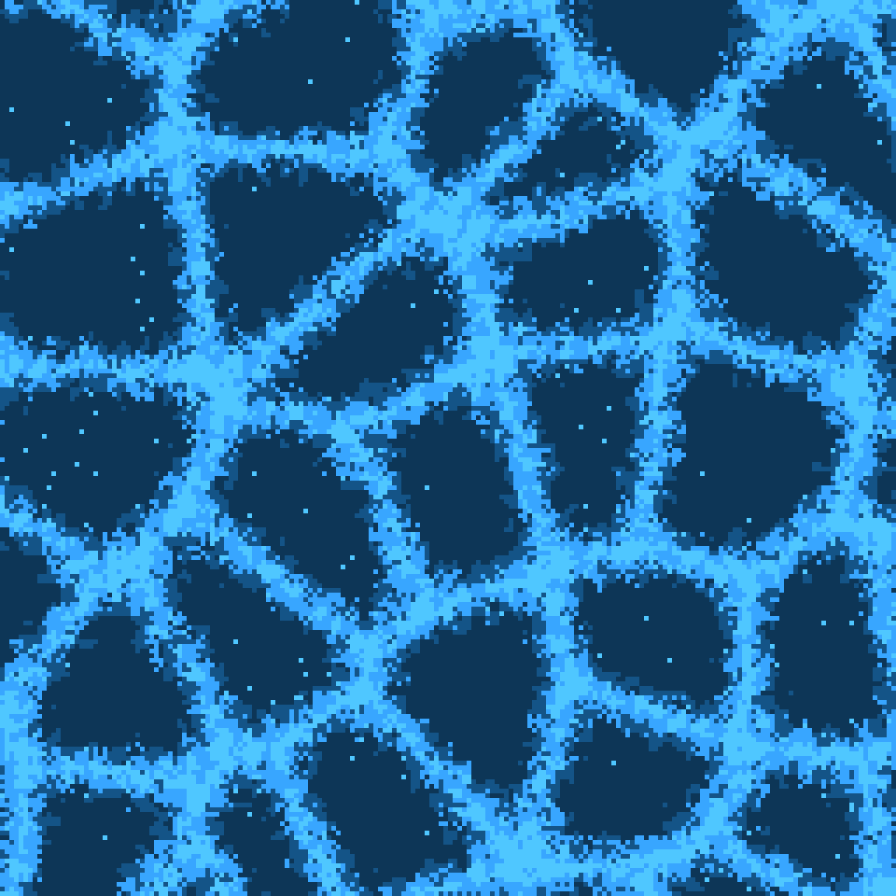
A WebGL 2 fragment shader for this texture:

```glsl
#version 300 es
precision highp float;
// Pixelated network of glowing blue cell walls around dark, sparsely speckled cells.

uniform vec2 u_resolution;
out vec4 fragColor;

const float BLOCKS = 192.0;  // mosaic blocks across the canvas
const float CELLS = 5.2;     // cells across the canvas
const float ROUNDING = 14.0; // higher gives sharper cell corners

const vec3 DEEP = vec3(0.05, 0.21, 0.34);
const vec3 SHADE = vec3(0.08, 0.33, 0.53);
const vec3 BLUE = vec3(0.22, 0.65, 1.00);
const vec3 LIGHT = vec3(0.31, 0.78, 1.00);

// Two random values in 0..1 for an integer lattice point
vec2 hash2(vec2 p, uint seed) {
    uvec2 v = uvec2(ivec2(p)) * 1664525u + 1013904223u + seed * 747796405u;
    v.x += v.y * 1664525u;
    v.y += v.x * 1664525u;
    v ^= v >> 16u;
    v.x += v.y * 1664525u;
    v.y += v.x * 1664525u;
    v ^= v >> 16u;
    return vec2(v >> 8u) / 16777216.0;
}

float gradientDot(vec2 corner, vec2 offset, uint seed) {
    float angle = 6.28318 * hash2(corner, seed).x;
    return dot(vec2(cos(angle), sin(angle)), offset);
}

float gradientNoise(vec2 p, uint seed) {
    vec2 i = floor(p), f = p - i, e = vec2(1.0, 0.0);
    vec2 w = f * f * f * (f * (f * 6.0 - 15.0) + 10.0);
    float low = mix(gradientDot(i, f, seed), gradientDot(i + e, f - e, seed), w.x);
    float high = mix(gradientDot(i + e.yx, f - e.yx, seed),
                     gradientDot(i + 1.0, f - 1.0, seed), w.x);
    return mix(low, high, w.y);
}

vec2 cellSite(vec2 cell) {
    return cell + 0.5 + 0.84 * (hash2(cell, 11u) - 0.5);
}

// Rounded distance to the nearest wall in x, lattice index of the cell in yz
vec3 cellWalls(vec2 p) {
    vec2 home = floor(p), nearest = home;
    float best = 1e5;
    for (int k = 0; k < 9; k++) {
        vec2 cell = home + vec2(k % 3 - 1, k / 3 - 1);
        vec2 toSite = cellSite(cell) - p;
        float d = dot(toSite, toSite);
        if (d < best) { best = d; nearest = cell; }
    }
    vec2 site = cellSite(nearest);
    float sum = 0.0;
    for (int k = 0; k < 25; k++) {
        vec2 step2 = vec2(k % 5 - 2, k / 5 - 2);
        if (k == 12) continue;
        vec2 other = cellSite(nearest + step2);
        float d = dot(0.5 * (site + other) - p, normalize(other - site));
        sum += exp(-ROUNDING * d);
    }
    return vec3(-log(sum) / ROUNDING, nearest);
}

vec3 blockColor(vec2 block) {
    vec2 p = (block + 0.5) / BLOCKS * CELLS;
    p += 0.07 * vec2(gradientNoise(p * 2.5, 1u), gradientNoise(p * 2.5, 2u));
    vec3 walls = cellWalls(p);
    vec2 grain = hash2(block, 3u), grain2 = hash2(block, 4u);

    // Frayed limits: clumps a few blocks wide plus single-block grain
    float shadeLimit = 0.127 + 0.18 * gradientNoise(block * 0.29, 5u)
                     + 0.03 * (grain2.x - 0.5);
    float blueLimit = 0.074 + 0.14 * gradientNoise(block * 0.23, 6u)
                    + 0.09 * (grain.x + grain.y - 1.0);
    float lightLimit = 0.012 + 0.15 * gradientNoise(block * 0.31, 7u)
                     + 0.09 * (grain2.y - 0.5);

    // Sparse specks, denser in some cells than in others
    float speckShare = 0.011 * hash2(walls.yz, 8u).x;
    bool speck = hash2(block, 9u).x < speckShare;

    vec3 color = walls.x < shadeLimit ? SHADE : DEEP;
    if (walls.x < blueLimit) color = BLUE;
    if (walls.x < lightLimit || speck) color = LIGHT;
    return color;
}

void main() {
    float side = min(u_resolution.x, u_resolution.y);
    vec2 p = gl_FragCoord.xy / side * BLOCKS - 0.5;
    vec2 block = floor(p), e = vec2(1.0, 0.0);

    // Blend neighbouring blocks across one screen pixel
    vec2 w = clamp((p - block - 0.5) * side / BLOCKS + 0.5, 0.0, 1.0);
    vec3 low = mix(blockColor(block), blockColor(block + e), w.x);
    vec3 high = mix(blockColor(block + e.yx), blockColor(block + 1.0), w.x);
    fragColor = vec4(mix(low, high, w.y), 1.0);
}
```
